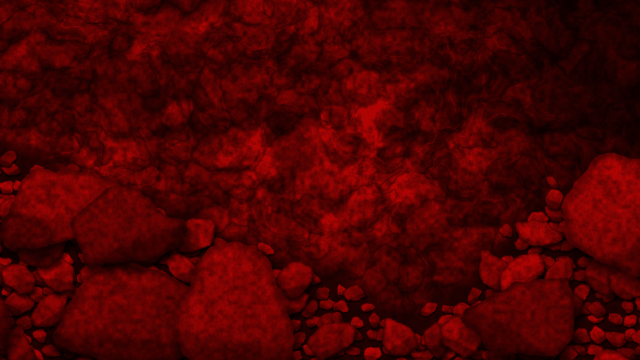
Give the GLSL for this texture, as a Shadertoy shader.

```glsl
#define TAU 6.2831853
#define STONE_TONE 0.50
#define GAP_TONE 0.12
#define WATER_TONE 0.355
#define GLOW_TONE 0.12
#define VEIN_GAIN 0.4
#define GRAIN_GAIN 1.25
#define RED_TINT vec3(1.0, 0.022, 0.02)

float hash(vec2 p) {
    vec3 q = fract(p.xyx * 0.1031);
    q += dot(q, q.yzx + 33.33);
    return fract((q.x + q.y) * q.z);
}

float noise(vec2 p) {
    vec2 i = floor(p), f = fract(p);
    f = f * f * (3.0 - 2.0 * f);
    return mix(mix(hash(i), hash(i + vec2(1, 0)), f.x),
               mix(hash(i + vec2(0, 1)), hash(i + vec2(1, 1)), f.x), f.y);
}

float fbm(vec2 p) {
    float sum = 0.0, gain = 0.53;
    for (int i = 0; i < 4; i++) {
        sum += gain * noise(p);
        p = mat2(1.6, 1.2, -1.2, 1.6) * p + 7.3;
        gain *= 0.5;
    }
    return sum;
}

mat2 rotation(float a) {
    return mat2(cos(a), sin(a), -sin(a), cos(a));
}

float ridge(float n, float sharpness) {
    return pow(1.0 - abs(2.0 * n - 1.0), sharpness);
}

// Height of the dry bank above the lower edge
float shore(float x) {
    return 0.62 - 0.4 * x + 0.52 * smoothstep(1.15, 1.6, x);
}

// Rounded irregular polygon, 1 on its outline
float outline(vec2 q, vec2 seed) {
    float sum = 0.0;
    for (int k = 0; k < 7; k++) {
        vec2 s = seed + float(k) * 3.7;
        float a = (float(k) + 0.7 * hash(s)) * TAU / 7.0;
        float reach = mix(0.74, 1.12, hash(s + 5.1));
        sum += pow(max(dot(q, vec2(cos(a), sin(a))) / reach, 0.0), 10.0);
    }
    return pow(sum, 0.1);
}

// One layer of scattered stones; wet is 1 for softer ones under water
void stones(inout float v, vec2 p, float cell, float density, float wet, float light, float grain) {
    vec2 g = p / cell;
    g += 0.18 * (vec2(fbm(g * 3.0), fbm(g * 3.0 + 40.0)) - 0.5);
    vec2 home = floor(g);
    for (int j = -1; j <= 1; j++)
    for (int i = -1; i <= 1; i++) {
        vec2 id = home + vec2(i, j);
        vec2 seed = id + 90.0 + floor(cell * 700.0);
        vec2 centre = id + 0.5 + 0.5 * (vec2(hash(seed + 1.3), hash(seed + 8.7)) - 0.5);
        float bank = shore(centre.x * cell) - centre.y * cell;
        bool dry = bank > 0.09 * hash(seed + 2.9);
        if (hash(seed + 4.1) > density || (wet < 0.5 && !dry)) continue;

        float size = mix(0.42, 0.66, hash(seed + 6.2));
        vec2 stretch = vec2(0.85, mix(1.0, 1.45, hash(seed + 3.3)));
        mat2 turn = rotation((hash(seed + 7.7) - 0.5) * 2.2);
        vec2 d = (g - centre) / size;
        float r = outline(stretch * (turn * d), seed);
        float under = outline(stretch * (turn * (d + vec2(-0.06, 0.14))), seed);

        // Contact shadow, then a lit top and a darker lower facet
        v *= mix(1.0, smoothstep(0.8, 1.25, under), mix(0.75, 0.36, wet));
        float facet = dot(d, normalize(vec2(hash(seed + 9.4) - 0.5, -0.7))) - 0.3;
        float tone = mix(0.72, 1.2, hash(seed + 11.0)) * (0.96 + 0.22 * dot(d, vec2(-0.25, 0.7)));
        tone *= mix(1.0, 0.7, smoothstep(-0.03, 0.14, facet));
        tone *= 1.0 - 0.35 * smoothstep(0.82, 1.0, r);
        tone *= mix(1.0 + GRAIN_GAIN * (grain - 0.5), 1.0, wet);
        tone *= mix(STONE_TONE, light * 1.1, wet);
        float blur = mix(1.0 / (iResolution.y * cell * size), 0.1, wet);
        float cover = 1.0 - smoothstep(1.0 - blur, 1.0 + blur, r);
        v = mix(v, tone, cover * mix(1.0, 0.62, wet));
    }
}

void mainImage(out vec4 fragColor, in vec2 fragCoord) {
    vec2 p = fragCoord / iResolution.y;
    float grain = 0.65 * fbm(p * 75.0) + 0.35 * fbm(p * 17.0 + 20.0);

    // Stream light: a glow in the middle, fading to the far right
    vec2 fromGlow = (p - vec2(0.85, 0.5)) * vec2(1.0, 1.4);
    float light = WATER_TONE + GLOW_TONE * exp(-4.0 * dot(fromGlow, fromGlow));
    light *= 1.0 - 0.6 * smoothstep(1.1, 1.75, p.x + 0.3 * (p.y - 0.5));

    // Stream bed, sunken stones and swirling water
    vec2 swirl = vec2(fbm(p * 5.0), fbm(p * 5.0 + 31.0)) - 0.5;
    vec2 w = p + 0.22 * swirl;
    float v = light * (0.4 + 1.2 * fbm(w * 7.0));
    stones(v, p + 0.05 * swirl, 0.2, 0.7, 1.0, light, grain);
    stones(v, p + 0.03 * swirl, 0.09, 0.55, 1.0, light, grain);
    v *= 0.7 + 0.65 * fbm(w * 15.0 + 80.0);
    float patches = smoothstep(0.35, 0.65, fbm(p * 4.0 + 60.0));
    v += light * VEIN_GAIN * patches * ridge(fbm(w * 19.0 + 12.0), 10.0);
    v *= 1.0 - 0.45 * ridge(fbm(w * 13.0 + 50.0), 9.0);
    v *= 1.0 + 1.5 * (grain - 0.5);

    // Dry bank: dark gaps filled with pebbles, cobbles and boulders
    float bank = shore(p.x) - p.y + 0.12 * swirl.x;
    v = mix(v, GAP_TONE * (0.5 + grain), smoothstep(-0.02, 0.07, bank));
    stones(v, p, 0.042, 0.9, 0.0, light, grain);
    stones(v, p, 0.095, 0.72, 0.0, light, grain);
    stones(v, p, 0.27, 0.8, 0.0, light, grain);

    fragColor = vec4(clamp(v, 0.0, 0.68) * RED_TINT, 1.0);
}
```
